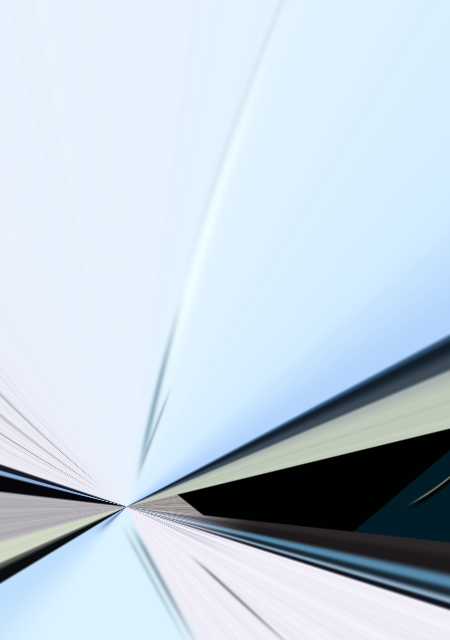
Reproduce this background procedurally as a Shadertoy shader.

```glsl
// Pale blue fan of light with dark glassy wedges radiating from a low vanishing point.

// Paints everything at a larger angle than start, blending over +-soft degrees.
void wedge(inout vec3 c, vec3 tint, float a, float start, float soft) {
    c = mix(c, tint, smoothstep(start - soft, start + soft, a));
}

// Soft ridge of half-width w around d = 0.
float ridge(float d, float w) {
    return exp(-d * d / (w * w));
}

// Layered sines over the angle: fine radial brushing, about -1 to 1.
float brushing(float a) {
    return 0.4 * sin(a * 0.9 + 1.0) + 0.35 * sin(a * 2.3 + 2.0 * sin(a * 0.37))
         + 0.25 * sin(a * 5.1 + 0.7);
}

void mainImage(out vec4 fragColor, in vec2 fragCoord) {
    float pixel = 1.0 / iResolution.x;
    vec2 p = fragCoord * pixel - vec2(0.2815, 0.296);
    float r = max(length(p), 0.002);
    float a = mod(degrees(atan(p.y, p.x)) + 90.0, 360.0) - 90.0;
    float aa = 57.0 * pixel / r;
    float brush = brushing(a);

    // Lower fan: pale blue into lavender white
    vec3 c = vec3(0.86, 0.95, 1.0);
    wedge(c, vec3(0.94, 0.93, 0.97), a, -63.0, 5.0);
    c += 0.022 * brush * smoothstep(-70.0, -45.0, a);

    // Lower right: dark rim, steel blue reflection, brown shade
    wedge(c, vec3(0.06, 0.08, 0.12), a, -17.7, aa + 0.2);
    wedge(c, vec3(0.55, 0.66, 0.75), a, -16.6, aa + 0.2);
    wedge(c, vec3(0.10, 0.16, 0.21), a, -15.6, 0.6);
    wedge(c, vec3(0.34, 0.54, 0.67), a, -14.0, 0.7);
    wedge(c, vec3(0.11, 0.10, 0.11), a, -12.0, 0.9);
    wedge(c, vec3(0.17, 0.15, 0.16), a, -8.5, 1.0);
    float nearTip = smoothstep(0.30, 0.07, r) * smoothstep(-32.0, -20.0, a);
    c = mix(c, vec3(0.80, 0.80, 0.85) + 0.25 * brush, 0.75 * nearTip);

    // Black wedge with a cut tip and a teal facet
    vec3 black = vec3(0.0, 0.002, 0.004);
    float facet = dot(p, vec2(0.645, -0.763)) - 0.367;
    black = mix(black, vec3(0.005, 0.11, 0.15), smoothstep(-pixel, pixel, facet));
    float glintX = p.x - 0.617;
    float glintY = p.y - 0.48 * glintX - 1.7 * glintX * glintX;
    float glint = smoothstep(0.0, 0.05, glintX);
    black = mix(black, vec3(0.01), glint * ridge(glintY + 0.007, 0.007));
    black += vec3(0.45, 0.40, 0.30) * glint * ridge(glintY, 0.0028);
    float tip = dot(p, vec2(0.627, 0.78)) - 0.092;
    black = mix(vec3(0.62, 0.60, 0.59) + 0.08 * brush, black, smoothstep(-pixel, pixel, tip));
    wedge(c, black, a, -6.3, aa);

    // Right: beige sheet, then the navy band
    wedge(c, vec3(0.75, 0.79, 0.73) + 0.025 * brush, a, 13.6, aa);
    wedge(c, vec3(0.66, 0.70, 0.68), a, 21.0, 1.4);
    wedge(c, vec3(0.24, 0.29, 0.34), a, 22.9, aa + 0.3);
    wedge(c, vec3(0.07, 0.12, 0.17), a, 25.2, 1.2);
    wedge(c, vec3(0.18, 0.32, 0.45), a, 27.2, 0.5);

    // Upper fan: blue, ice, then lavender
    wedge(c, vec3(0.70, 0.83, 0.99), a, 28.0, aa + 0.3);
    wedge(c, vec3(0.83, 0.93, 1.0), a, 37.0, 9.0);
    wedge(c, vec3(0.88, 0.95, 1.0), a, 57.0, 16.0);
    wedge(c, vec3(0.91, 0.95, 0.995), a, 80.0, 13.0);
    wedge(c, vec3(0.93, 0.925, 0.965), a, 128.0, 28.0);
    float upper = smoothstep(28.0, 32.0, a) * smoothstep(162.0, 156.0, a);
    c += 0.005 * brush * upper;

    // Grey curved strands at the left
    float bent = a + 9.0 * (r - 0.2);
    float strands = smoothstep(133.0, 139.0, bent) * smoothstep(163.0, 149.0, bent);
    c -= 0.32 * strands * pow(0.5 + 0.5 * brushing(bent * 1.25), 4.0) * smoothstep(0.04, 0.15, r);

    // Left: dark wedge with a blue line, grey sheet, beige sheet, dark wedge
    wedge(c, vec3(0.08, 0.10, 0.15), a, 161.5, aa + 0.2);
    wedge(c, vec3(0.55, 0.68, 0.84), a, 164.0, 0.5);
    wedge(c, vec3(0.02, 0.025, 0.04), a, 166.0, 0.7);
    wedge(c, vec3(0.70, 0.69, 0.71) + 0.04 * brush, a, 173.2, aa + 0.2);
    wedge(c, vec3(0.81, 0.84, 0.77) + 0.02 * brush, a, 195.4, aa + 0.5);
    wedge(c, vec3(0.35, 0.36, 0.35), a, 204.0, aa + 0.4);
    wedge(c, vec3(0.04, 0.05, 0.06), a, 206.0, 1.2);

    // Lower left: blue returning to pale
    wedge(c, vec3(0.74, 0.87, 0.99), a, 211.2, aa + 0.3);
    wedge(c, vec3(0.86, 0.95, 1.0), a, 226.0, 12.0);
    c = mix(c, vec3(0.32, 0.40, 0.65), 0.7 * ridge(a - 221.0, 5.0) * smoothstep(0.10, 0.03, r));

    // Long curved highlight with its shadow and a side wisp
    float h = p.y;
    float bow = p.x - (0.02 + 0.19 * h + 0.10 * h * h);
    float shine = smoothstep(0.18, 0.48, h) * smoothstep(1.25, 0.55, h);
    c = mix(c, vec3(0.94, 1.0, 1.0), 0.9 * shine * ridge(bow - 0.006, 0.015));
    c -= 0.035 * smoothstep(0.4, 0.8, h) * ridge(bow + 0.014, 0.008);
    float shade = smoothstep(0.03, 0.18, h) * smoothstep(0.50, 0.25, h);
    c -= vec3(0.30, 0.25, 0.22) * shade * ridge(bow + 0.007, 0.007);
    float wisp = smoothstep(0.06, 0.14, h) * smoothstep(0.28, 0.20, h);
    c -= 0.20 * wisp * ridge(p.x - 0.043 - 0.37 * (h - 0.117), 0.004);

    // Two grey streaks falling below the vanishing point
    float fall = -p.y;
    float first = p.x + 0.012 - 0.545 * fall;
    float second = p.x - 0.154 - 1.09 * (fall - 0.1185);
    float firstFade = smoothstep(0.03, 0.10, fall) * smoothstep(0.36, 0.15, fall);
    c -= 0.28 * firstFade * (ridge(first, 0.007) + 0.5 * ridge(first + 0.02, 0.006));
    c -= 0.36 * smoothstep(0.10, 0.16, fall) * smoothstep(0.36, 0.20, fall) * ridge(second, 0.006);

    fragColor = vec4(clamp(c, 0.0, 1.0), 1.0);
}
```
